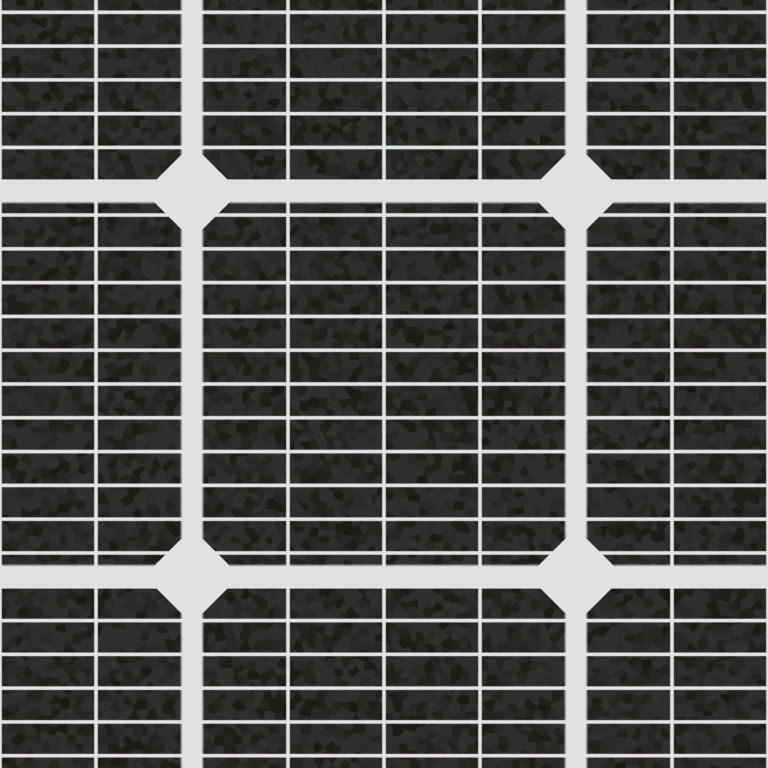
Give the GLSL for this pattern, as a three.js fragment shader.

```glsl
// Solar panel: dark square cells with cut corners on a pale backing sheet.
// Gaps, diamonds and contact lines are distances to repeated axes; the
// silicon is a smooth Voronoi mosaic of grains with hashed brightness.
varying vec2 vUv;

const float CELL_PITCH = 0.5;
const float GAP_HALF = 0.0142;
const float GAP_SOFT = 0.0026;
const float DIAMOND_RADIUS = 0.0625;
const vec2 LINE_PITCH = vec2(0.125, 0.044);
const float LINE_HALF = 0.0024;
const float EDGE_SOFT = 0.0012;
const float GRAIN_COUNT = 92.0;
const float GRAIN_SHARPNESS = 22.0;

const vec3 GRAIN_DARK = vec3(0.108, 0.100, 0.085);
const vec3 GRAIN_LIGHT = vec3(0.190, 0.190, 0.186);
const vec3 BACKING = vec3(0.882);
const vec3 SILVER = vec3(0.890);

vec3 hash3(vec2 p) {
  vec3 q = fract(vec3(p.xyx) * vec3(0.1031, 0.1030, 0.0973));
  q += dot(q, q.yxz + 33.33);
  return fract((q.xxy + q.yzz) * q.zyx);
}

// Distance to the nearest multiple of pitch
vec2 repeatDistance(vec2 p, vec2 pitch) {
  return abs(p - pitch * floor(p / pitch + 0.5));
}

// Coverage of a shape reaching out to a given half width
float cover(float dist, float halfWidth, float soft) {
  return 1.0 - smoothstep(halfWidth - soft, halfWidth + soft, dist);
}

// Voronoi shade blended by distance, so that grain edges stay smooth
float grainShade(vec2 p) {
  vec2 base = floor(p);
  float total = 0.0;
  float weightSum = 0.0;
  for (int j = -1; j <= 1; j++) {
    for (int i = -1; i <= 1; i++) {
      vec2 id = base + vec2(float(i), float(j));
      vec3 h = hash3(id + 17.0);
      vec2 offset = id + h.xy - p;
      float weight = exp(-GRAIN_SHARPNESS * dot(offset, offset));
      total += weight * (1.0 - h.z * h.z);
      weightSum += weight;
    }
  }
  return total / weightSum;
}

// Faint colour shift that differs from one contact line to the next
vec3 lineTint(float row) {
  float tintAmount = hash3(vec2(row + 40.0, 7.0)).x - 0.5;
  return tintAmount * vec3(-0.02, 0.02, -0.01);
}

void main() {
  // Silicon grains
  float shade = grainShade(vUv * GRAIN_COUNT);
  vec3 color = mix(GRAIN_DARK, GRAIN_LIGHT, shade);

  // Contact lines, with the rows centred on the panel
  vec2 linePos = vUv - vec2(0.0, 0.5);
  vec2 lineDist = repeatDistance(linePos, LINE_PITCH);
  float row = floor(linePos.y / LINE_PITCH.y + 0.5);
  color = mix(color, SILVER + lineTint(row), cover(lineDist.y, LINE_HALF, EDGE_SOFT));
  color = mix(color, SILVER, cover(lineDist.x, LINE_HALF, EDGE_SOFT));

  // Backing seen through the gaps and the cut corners
  vec2 gapDist = repeatDistance(vUv - 0.5 * CELL_PITCH, vec2(CELL_PITCH));
  float gap = cover(min(gapDist.x, gapDist.y), GAP_HALF, GAP_SOFT);
  float diamond = cover(gapDist.x + gapDist.y, DIAMOND_RADIUS, EDGE_SOFT);
  color = mix(color, BACKING, max(gap, diamond));

  gl_FragColor = vec4(color, 1.0);
}
```
